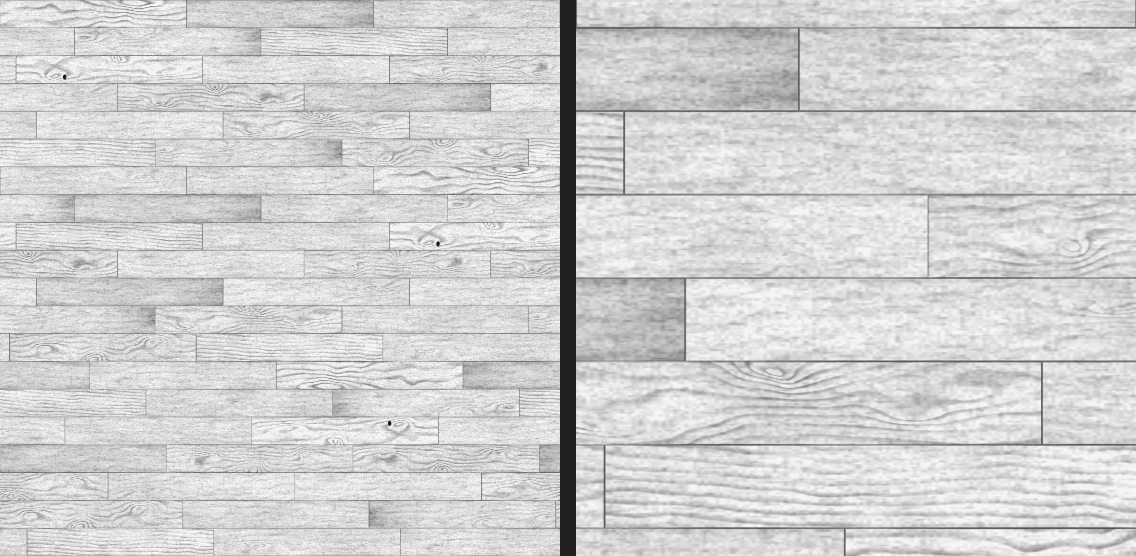
Left, the full canvas; right, a detail of the centre.
A WebGL 1 fragment shader for this texture:

```glsl
precision highp float;

uniform vec2 u_resolution;

const float ROWS = 20.0;
const float COLUMNS = 3.0;
const float PLANK_LENGTH = 6.72;  // in plank heights
const vec3 WOOD_WHITE = vec3(0.893);
const vec3 JOINT_GRAY = vec3(0.26);
const vec3 KNOT_BLACK = vec3(0.10);

float hash(vec2 p) {
  vec3 h = fract(p.xyx * 0.1031);
  h += dot(h, h.yzx + 33.33);
  return fract((h.x + h.y) * h.z);
}

float noise(vec2 p) {
  vec2 cell = floor(p);
  vec2 f = fract(p);
  f = f * f * (3.0 - 2.0 * f);
  float low = mix(hash(cell), hash(cell + vec2(1.0, 0.0)), f.x);
  float high = mix(hash(cell + vec2(0.0, 1.0)), hash(cell + 1.0), f.x);
  return mix(low, high, f.y);
}

float isKind(float kind, float wanted) {
  return step(abs(kind - wanted), 0.5);
}

// Peaked bump that bends grain lines into closed rings
float swell(vec2 q, vec2 center, vec2 size) {
  vec2 d = (q - center) / size;
  return exp(0.3 - 1.5 * sqrt(dot(d, d) + 0.04));
}

// Stagger of a six-row cycle, as a share of the plank length
float cycleOffset(float k) {
  vec3 offsets = k < 2.5 ? vec3(0.0, 0.398, 0.086) : vec3(0.629, 0.195, 0.832);
  float i = mod(k, 3.0);
  return i < 0.5 ? offsets.x : (i < 1.5 ? offsets.y : offsets.z);
}

// The lower rows run through the cycle turned half around
float rowOffset(float row) {
  if (row < 11.5) return cycleOffset(mod(row, 6.0));
  if (row < 13.5) return row < 12.5 ? 0.051 : 0.480;
  return 0.977 - cycleOffset(mod(24.0 - row, 6.0));
}

// Dark late-wood line once per growth ring
float ringLine(float level) {
  float t = fract(level);
  return smoothstep(0.35, 0.80, t) * (1.0 - smoothstep(0.80, 1.0, t));
}

vec3 plankColor(vec2 q, float kind, float pixel) {
  float knot = isKind(kind, 0.0);
  float burl = isKind(kind, 1.0) + isKind(kind, 9.0) + isKind(kind, 10.0) + isKind(kind, 14.0);
  float leftRings = isKind(kind, 3.0) + isKind(kind, 19.0);
  float rightRings = isKind(kind, 4.0) + isKind(kind, 15.0);
  float shaded = isKind(kind, 5.0) + isKind(kind, 8.0);
  float wavy = isKind(kind, 6.0) + isKind(kind, 17.0);
  float bold = isKind(kind, 18.0);
  vec2 seed = vec2(kind * 19.0, kind * 7.0) + 40.0;

  // Growth rings
  vec2 w = q + vec2(0.5, 0.2) * (noise(q * vec2(1.8, 3.0) + seed + 5.0) - 0.5);
  float bumps = (burl + knot) * (swell(w, vec2(1.5, 0.27), vec2(0.5, 0.32))
    + swell(w, vec2(3.6, 0.88), vec2(0.4, 0.3)) + 0.8 * swell(w, vec2(5.4, 0.42), vec2(0.8, 0.25)));
  bumps += leftRings * (swell(w, vec2(0.3, 0.6), vec2(1.0, 0.3))
    + 0.7 * swell(w, vec2(2.4, 0.75), vec2(0.7, 0.18)));
  bumps += rightRings * swell(w, vec2(5.4, 0.68), vec2(0.7, 0.18));
  bumps += bold * 1.2 * swell(w, vec2(5.0, 0.9), vec2(1.9, 0.5));
  float bend = 2.0 * noise(q * vec2(0.5, 0.8) + seed) + 0.6 * noise(q * vec2(2.2, 3.5) + seed);
  float density = 4.0 + 3.5 * wavy + 2.0 * burl - bold;
  float level = q.y * density + bend * (1.0 + 0.5 * burl) + wavy * q.x * 0.4 + 3.2 * bumps;
  float strength = 0.07 + 0.14 * wavy + 0.10 * (burl + knot) + 0.17 * bold + 0.20 * min(bumps, 1.0);
  float broken = 0.15 + 1.1 * noise(q * vec2(2.0, 5.0) + seed);
  float tone = -strength * broken * ringLine(level);

  // Fibres, pores and patches
  tone += 0.07 * (noise(q * vec2(3.0, 21.0) + seed) - 0.5);
  tone += 0.12 * (noise(q * vec2(22.0, 31.0) + seed.yx) - 0.5);
  tone -= 0.09 * smoothstep(0.60, 0.95, noise(q * vec2(9.0, 29.0) + seed + 9.0));
  tone += 0.08 * (noise(q * vec2(0.9, 2.5) + seed) - 0.5);
  tone += 0.04 * (hash(seed) - 0.5) + 0.03 * (wavy + bold + knot);

  // Shading toward the ends and long edges
  float smudge = 0.4 + noise(q * vec2(1.5, 5.0) + seed);
  float end = smoothstep(4.2, PLANK_LENGTH + 0.3, q.x);
  float rim = smoothstep(0.25, 0.5, abs(q.y - 0.5));
  tone -= smudge * (0.17 * end * end * (leftRings + shaded) + rim * (0.03 + 0.07 * shaded) + 0.035 * shaded);

  vec3 color = min(WOOD_WHITE + tone, vec3(0.96));
  float hole = (length((q - vec2(1.75, 0.23)) / vec2(0.06, 0.09)) - 1.0) * 0.07;
  return mix(color, KNOT_BLACK, knot * clamp(0.5 - hole / pixel, 0.0, 1.0));
}

// Thin seam with uneven darkness
float seam(float d, float pixel, float wear) {
  return clamp((0.011 - d) / pixel + 0.5, 0.0, 1.0) * mix(0.3, 0.85, wear);
}

void main() {
  vec2 uv = gl_FragCoord.xy / u_resolution;
  float pixel = ROWS / u_resolution.y;

  // Plank layout, rows counted from the top
  float row = floor((1.0 - uv.y) * ROWS);
  float along = uv.x * COLUMNS - rowOffset(row);
  float column = mod(floor(along), COLUMNS);
  vec2 q = vec2(fract(along) * PLANK_LENGTH, fract(uv.y * ROWS));
  float kind = mod((row * COLUMNS + column + 14.0) * 7.0, 20.0);
  vec2 turned = row > 11.5 ? vec2(PLANK_LENGTH, 1.0) - q : q;
  vec3 color = plankColor(turned, kind, pixel);

  // Joints between planks
  float edgeRow = floor(uv.y * ROWS + 0.5);
  float rowWear = noise(vec2(uv.x * 14.0, edgeRow * 5.0));
  float rowSeam = seam(min(q.y, 1.0 - q.y), pixel, rowWear);
  float buttWear = hash(vec2(row, floor(along + 0.5)));
  float buttSeam = seam(min(q.x, PLANK_LENGTH - q.x), pixel, buttWear);
  gl_FragColor = vec4(mix(color, JOINT_GRAY, max(rowSeam, buttSeam)), 1.0);
}
```
